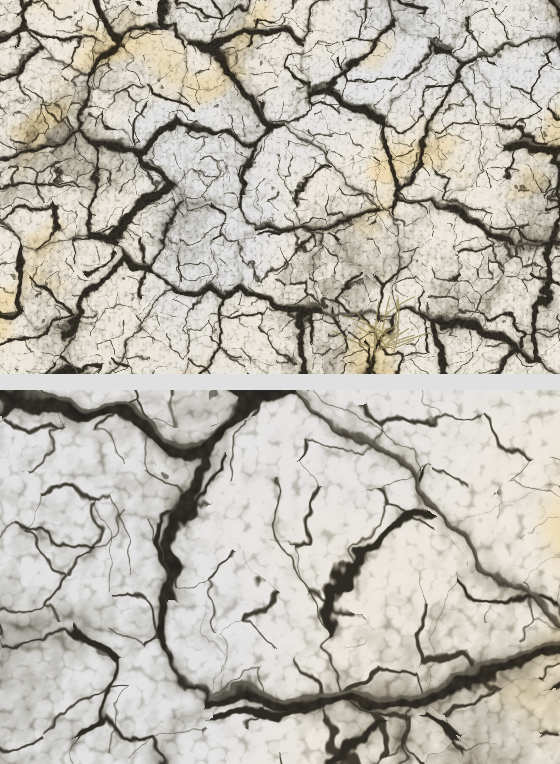
Top: the whole. Bottom: its middle third, enlarged.
A Shadertoy shader for this texture:

```glsl
// Sun-dried mud: pale plates parted by dark, jagged cracks, with crumbs and a dry tuft.
// Three sizes of cellular cracks share one domain warped by layered sines; depth,
// dirt and grain add up to one tone that is looked up in an earth-coloured ramp.

const vec3 EARTH[6] = vec3[6](
    vec3(0.10, 0.09, 0.08), vec3(0.27, 0.25, 0.21), vec3(0.42, 0.40, 0.35),
    vec3(0.60, 0.57, 0.51), vec3(0.77, 0.75, 0.69), vec3(0.92, 0.90, 0.86));
const vec3 OCHRE = vec3(1.0, 0.94, 0.80);
const vec3 ASH = vec3(0.96, 0.98, 1.03);
const vec3 STRAW = vec3(0.60, 0.55, 0.36);
const mat2 TURN = mat2(0.8, 0.6, -0.6, 0.8);

vec2 hash2(vec2 p) {
    vec3 q = fract(p.xyx * vec3(0.1031, 0.1030, 0.0973));
    q += dot(q, q.yzx + 33.33);
    return fract((q.xx + q.yz) * q.zy);
}

// Layered, turned sines, about -1 to 1
float ripple(vec2 p, int layers) {
    float sum = 0.0, amp = 0.5;
    for (int i = 0; i < layers; i++) {
        p = TURN * p + 1.7;
        sum += amp * sin(p.x + 1.4 * sin(p.y + 0.6 * p.x));
        p *= 1.8;
        amp *= 0.55;
    }
    return sum;
}

// Cellular noise: distance to the nearest point, and its random value
vec2 speck(vec2 p) {
    vec2 cell = floor(p), best = vec2(9.0, 0.0);
    for (int k = 0; k < 9; k++) {
        vec2 id = cell + vec2(k % 3 - 1, k / 3 - 1);
        vec2 h = hash2(id);
        float d = length(id + h - p);
        if (d < best.x) best = vec2(d, fract(h.x * 17.0 + h.y * 5.0));
    }
    return best;
}

// Cracked plates: signed distance to the nearest crack, and a random plate value.
// Each border has its own half width; a negative one leaves it closed.
vec2 plates(vec2 p, float density, float halfWidth, float spread) {
    p *= density;
    vec2 cell = floor(p), home = cell, near = vec2(9.0);
    for (int k = 0; k < 9; k++) {
        vec2 id = cell + vec2(k % 3 - 1, k / 3 - 1);
        vec2 r = id + hash2(id) - p;
        if (dot(r, r) < dot(near, near)) { near = r; home = id; }
    }
    float gap = 9.0;
    for (int k = 0; k < 25; k++) {
        vec2 id = home + vec2(k % 5 - 2, k / 5 - 2);
        vec2 r = id + hash2(id) - p, across = r - near;
        if (dot(across, across) < 1e-4) continue;
        float w = halfWidth + spread * (hash2(home + id + 0.37).x - 0.5);
        gap = min(gap, dot(0.5 * (near + r), normalize(across)) - w);
    }
    return vec2(gap / density, hash2(home + 7.3).y);
}

vec3 earthRamp(float tone) {
    vec3 c = EARTH[0];
    for (int i = 1; i < 6; i++) c = mix(c, EARTH[i], clamp(tone - float(i - 1), 0.0, 1.0));
    return c;
}

// Coverage of a tuft of thin bent blades
float tuft(vec2 p, vec2 root, float reach, float soft) {
    float cover = 0.0;
    for (int i = 0; i < 18; i++) {
        vec2 h = hash2(vec2(i, 4.0)), k = hash2(vec2(i, 9.0));
        float angle = mix(0.1, 3.0, h.x);
        vec2 dir = vec2(cos(angle), sin(angle));
        vec2 q = p - root - (k - 0.5) * 0.5 * reach;
        float size = reach * mix(0.3, 1.0, h.y);
        float along = clamp(dot(q, dir), 0.0, size);
        float bend = (k.x - 0.5) * 4.0 * along * along;
        float d = length(q - dir * along - vec2(-dir.y, dir.x) * bend);
        cover = max(cover, 0.75 * (1.0 - smoothstep(0.0006, 0.0006 + soft, d)));
    }
    return cover;
}

void mainImage(out vec4 fragColor, in vec2 fragCoord) {
    vec2 p = fragCoord / iResolution.y;
    float soft = max(1.0 / iResolution.y, 0.0015);

    // Jagged domain and the three sizes of cracks
    vec2 q = p + 0.02 * vec2(ripple(p * 25.0, 6), ripple(p * 25.0 + 40.0, 6));
    float rubble = smoothstep(0.2, 0.8, ripple(p * 5.0 + 12.0, 4));
    vec2 large = plates(q, 4.6, 0.024, 0.064);
    vec2 medium = plates(q + 3.1, 9.5, 0.0, 0.085);
    vec2 fine = plates(q + 8.7, 21.0, -0.02 + 0.05 * rubble, 0.12);
    float above = plates(q + vec2(0.0, 0.006), 4.6, 0.024, 0.064).x;

    // Plate surface: dirt, crumbs, grain and worn rims
    float grain = speck(p * 110.0).x;
    float dirt = smoothstep(0.1, 0.9, ripple(p * 8.0 + 30.0, 6));
    float tone = 5.15 + 0.4 * (large.y - 0.5) - 0.9 * dirt;
    tone -= rubble * (0.3 + 1.1 * fine.y);
    tone += 0.5 * ripple(p * 150.0, 4) - 1.1 * smoothstep(0.45, 0.95, grain);
    tone -= 1.3 * exp(-max(large.x, 0.0) / 0.006) + 0.7 * exp(-max(medium.x, 0.0) / 0.004);

    // Scattered dark pebbles
    vec2 pebble = speck(q * 14.0);
    float stone = step(0.9, pebble.y) * (1.0 - smoothstep(0.05, 0.05 + 14.0 * soft, pebble.x));
    tone = mix(tone, 1.8, 0.8 * stone);

    // Cut the cracks, with a lit wall below each upper plate
    float wall = smoothstep(-0.001, 0.003, above);
    float pit = 0.2 + 1.3 * wall + 0.5 * (1.0 - grain);
    tone = mix(0.9, tone, smoothstep(-soft, soft, fine.x));
    tone = mix(0.5, tone, smoothstep(-soft, soft, medium.x));
    tone = mix(pit, tone, smoothstep(-soft, soft, large.x));

    // Colour: ramp, bright grain, warm and cool stains, dry blades
    vec3 color = earthRamp(tone) * (1.0 + 0.03 * clamp(tone - 5.0, 0.0, 1.5));
    color *= mix(vec3(1.0), OCHRE, smoothstep(0.35, 0.9, ripple(p * 7.0 + 71.0, 4)));
    color *= mix(vec3(1.0), ASH, smoothstep(0.1, 0.8, ripple(p * 3.0 + 55.0, 4)));
    color = mix(color, STRAW, tuft(p, vec2(1.03, 0.08), 0.15, soft));
    fragColor = vec4(color, 1.0);
}
```
